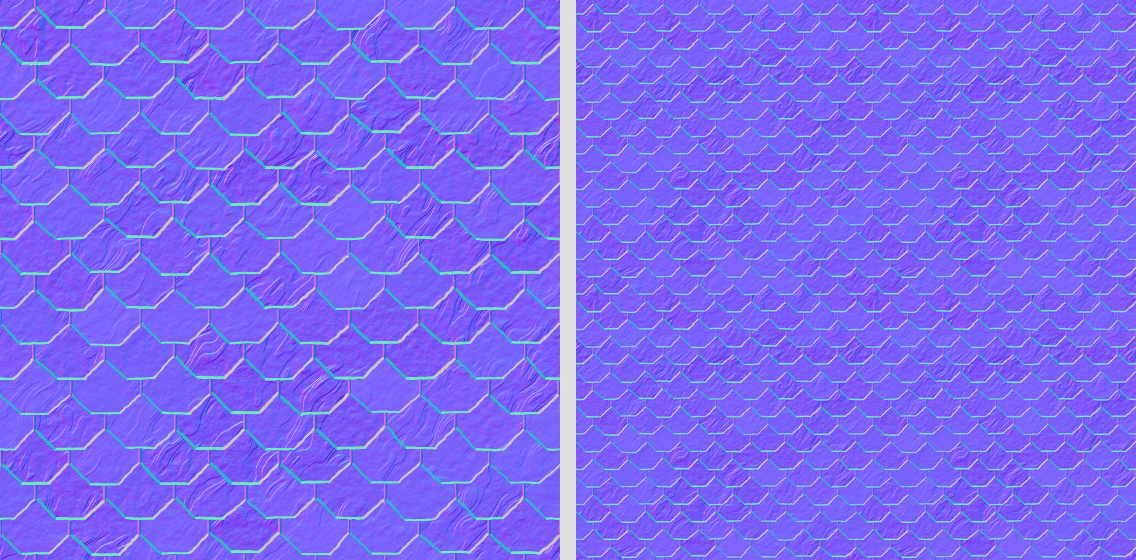
Left, the tile; right, the same tile 2 across and 2 down.
This texture map is drawn by a Shadertoy shader. Its source:

```glsl
// Tangent-space normal map of overlapping slate roof tiles with clipped corners.

const float COLUMNS = 8.0;       // tiles across; rows are half a tile apart
const float ROW_STEP = 0.5;
const float ROW_MARGIN = 0.035;  // room for uneven lower edges
const float PATTERN_SHIFT = 0.038;
const float FLAT_END = 0.21;     // half width of the straight lower edge
const float CORNER_HEIGHT = 0.28;
const float RIM_WIDTH = 0.045;
const float NOISE_PERIOD = 64.0;

float hash(vec2 p) {
    return fract(sin(dot(p, vec2(127.1, 311.7))) * 43758.55);
}

// Value noise that wraps after a whole number of cells.
float wrapNoise(vec2 p, float period) {
    vec2 cell = floor(p);
    vec2 f = fract(p);
    f = f * f * f * (f * (f * 6.0 - 15.0) + 10.0);
    vec2 lo = mod(cell, period);
    vec2 hi = mod(cell + 1.0, period);
    return mix(mix(hash(lo), hash(vec2(hi.x, lo.y)), f.x),
               mix(hash(vec2(lo.x, hi.y)), hash(hi), f.x), f.y);
}

float grain(vec2 p) {
    float sum = 0.0;
    float amplitude = 0.009;
    for (int i = 0; i < 3; i++) {
        sum += amplitude * (wrapNoise(p, NOISE_PERIOD) - 0.5);
        p = p * 2.03 + 17.0;
        amplitude *= 0.5;
    }
    return sum;
}

// Split layers of stone: terraces stretched along a steep diagonal.
float ledges(vec2 p) {
    vec2 s = vec2(dot(p, vec2(0.6, 0.8)) * 1.3, dot(p, vec2(0.8, -0.6)) * 5.0);
    s.y += 0.9 * wrapNoise(p * 3.0, NOISE_PERIOD);
    float level = 2.6 * wrapNoise(s, NOISE_PERIOD) + 1.4 * wrapNoise(s * 2.7, NOISE_PERIOD);
    float terrace = floor(level) + smoothstep(0.75, 1.0, fract(level));
    float patches = smoothstep(0.3, 0.7, wrapNoise(p * 2.0 + 9.0, NOISE_PERIOD));
    return 0.014 * (terrace - 2.0) * patches;
}

float slateHeight(vec2 p, float rough) {
    return ledges(p) * mix(0.25, 1.1, rough) + grain(p * 10.0) * mix(0.5, 1.3, rough);
}

vec2 slateSlope(vec2 p, float rough) {
    vec2 e = vec2(0.009, 0.0);
    return vec2(slateHeight(p - e.xy, rough) - slateHeight(p + e.xy, rough),
                slateHeight(p - e.yx, rough) - slateHeight(p + e.yx, rough)) / (2.0 * e.x);
}

// Finds the wrapped tile id and the position from the middle of its lower edge.
vec2 locateTile(vec2 p, float row, out vec2 id) {
    float stagger = 0.5 * mod(row, 2.0);
    float column = floor(p.x + stagger);
    id = vec2(mod(column, COLUMNS), mod(row, COLUMNS / ROW_STEP));
    return vec2(p.x + stagger - column - 0.5, p.y - row * ROW_STEP - ROW_MARGIN);
}

// Distances inside the lower edge (x), clipped corner (y) and upright side (z).
vec3 edgeDistances(vec2 q, vec2 id) {
    float ragged = 0.016 * (wrapNoise(q * 16.0 + id * 5.0, NOISE_PERIOD) - 0.5);
    float y = q.y + 0.024 * (hash(id + 3.1) - 0.5) + 0.06 * (hash(id + 8.7) - 0.5) * q.x;
    float side = 0.5 - abs(q.x);
    vec2 inward = normalize(vec2(CORNER_HEIGHT, 0.5 - FLAT_END));
    float corner = dot(vec2(side, y - CORNER_HEIGHT), inward);
    return vec3(y + 0.5 * ragged, corner + ragged, side);
}

// Slope of the chipped rim, facing out of the nearest edge.
vec2 rimSlope(vec3 d, float sideSign) {
    if (d.z < min(d.x, d.y)) return vec2(1.1 * sideSign, 0.2);
    if (d.x < d.y) return vec2(-0.25, -1.7);
    return sideSign > 0.0 ? vec2(1.2, -1.1) : vec2(-1.35, -0.95);
}

void mainImage(out vec4 fragColor, in vec2 fragCoord) {
    vec2 p = fragCoord / iResolution.xy * COLUMNS;
    float aa = COLUMNS / iResolution.y;

    // Slightly hand-cut outlines
    p += 0.04 * (vec2(wrapNoise(p * 2.0, 16.0), wrapNoise(p * 2.0 + 5.0, 16.0)) - 0.5);
    p.y -= PATTERN_SHIFT;

    // The upper row covers the one below it
    float row = floor(p.y / ROW_STEP);
    vec2 id;
    vec2 q = locateTile(p, row, id);
    vec3 d = edgeDistances(q, id);
    if (min(d.x, d.y) < 0.0) {
        q = locateTile(p, row - 1.0, id);
        d = edgeDistances(q, id);
    }

    // Tilted stone face, each tile with its own roughness
    float rough = hash(id + 0.5);
    vec2 seed = 31.0 * vec2(hash(id + 1.7), hash(id + 4.3));
    vec2 face = vec2(0.06 * (hash(id + 6.1) - 0.5) - 0.03, mix(0.2, 0.35, rough));
    vec3 normal = normalize(vec3(face + slateSlope(q + seed, rough), 1.0));

    // Rim along the exposed edges
    d.z *= 1.8;
    float inside = min(d.x, min(d.y, d.z));
    float width = RIM_WIDTH * mix(0.75, 1.1, rough);
    float rim = smoothstep(0.0, aa, inside)
              * (1.0 - smoothstep(width - 0.6 * aa, width + 0.6 * aa, inside));
    vec3 rimNormal = normalize(vec3(rimSlope(d, sign(q.x)), 1.0));
    normal = mix(normal, rimNormal, 0.95 * rim);

    // Green points down the roof
    fragColor = vec4(vec3(normal.x, -normal.y, normal.z) * 0.5 + 0.5, 1.0);
}
```
